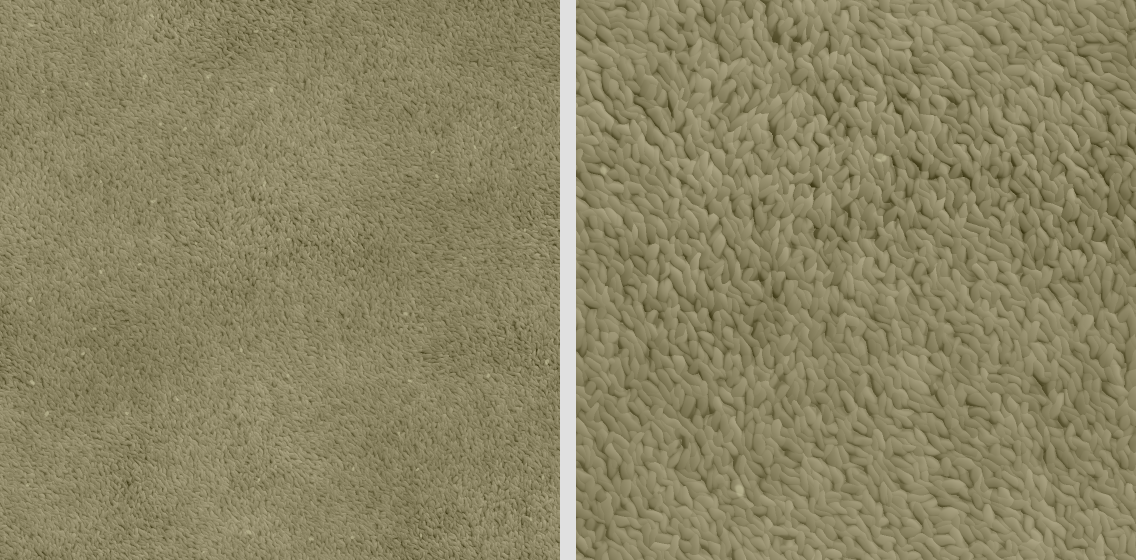
Left: the whole. Right: its middle third, enlarged.
Give the GLSL for this texture, as a Shadertoy shader.

```glsl
// Olive terry carpet: short slender tufts, each a lit elliptical dome, strewn
// loosely about a slanting nap over faint upright pile rows. Cloudy worn
// patches shift tone and relief, and a few pale lint specks lie on top.

#define BASE_COLOR vec3(0.535, 0.508, 0.378)
#define TONE_TINT vec3(1.02, 1.00, 1.03)
#define SPECK_COLOR vec3(0.70, 0.68, 0.54)
#define TUFTS_ACROSS 162.0
#define TUFT_STRETCH vec2(0.66, 1.70)
#define LIGHT_DIR vec2(0.64, 0.77)
#define SHADE_DEPTH 0.100
#define CREVICE_DEPTH 0.115
#define PATCH_DEPTH 0.115
#define NAP_ANGLE 2.15
#define SPECK_GRID 10.0
#define SPECK_CHANCE 0.45

float hash(vec2 p) {
    vec3 q = fract(vec3(p.xyx) * 0.1031);
    q += dot(q, q.yzx + 33.33);
    return fract((q.x + q.y) * q.z);
}

vec2 hash2(vec2 p) {
    return vec2(hash(p + 17.3), hash(p + 71.9));
}

float noise(vec2 p) {
    vec2 i = floor(p), f = fract(p);
    f = f * f * (3.0 - 2.0 * f);
    float low = mix(hash(i), hash(i + vec2(1, 0)), f.x);
    float high = mix(hash(i + vec2(0, 1)), hash(i + vec2(1, 1)), f.x);
    return mix(low, high, f.y);
}

float fbm(vec2 p) {
    float sum = 0.0, amp = 0.5;
    for (int i = 0; i < 4; i++) {
        sum += amp * noise(p);
        p = mat2(1.6, 1.2, -1.2, 1.6) * p + 7.7;
        amp *= 0.5;
    }
    return sum / 0.9375;
}

mat2 rotation(float a) {
    return mat2(cos(a), -sin(a), sin(a), cos(a));
}

// Tone of the topmost tuft: side lighting, own tint and dark gaps
float tuftTone(vec2 uv, float nap) {
    vec2 p = uv * TUFTS_ACROSS;
    p += 0.4 * (vec2(noise(p * 1.1 + 90.0), noise(p * 1.1 + 140.0)) - 0.5);
    vec2 cell = floor(p);
    float top = -9.0, shade = 0.0, tint = 0.0;
    for (int y = -1; y <= 1; y++)
    for (int x = -1; x <= 1; x++) {
        vec2 id = cell + vec2(x, y);
        vec2 offset = p - id - hash2(id);
        float seed = hash(id + 5.1);
        float angle = nap + 1.8 * (hash(id + 43.7) - 0.5);
        mat2 turn = rotation(angle);
        vec2 local = turn * offset * TUFT_STRETCH;
        float height = 0.45 * seed - dot(local, local);
        if (height > top) {
            top = height;
            shade = dot(local * turn, LIGHT_DIR);
            tint = hash(id + 29.3) - 0.5;
        }
    }
    float crevice = smoothstep(0.0, 0.65, -top);
    return SHADE_DEPTH * shade + 0.075 * tint - CREVICE_DEPTH * (crevice - 0.2);
}

// Coverage of small, irregular lint specks
float speckMask(vec2 uv) {
    vec2 p = uv * SPECK_GRID;
    vec2 id = floor(p);
    vec2 offset = fract(p) - 0.1 - 0.8 * hash2(id + 200.0);
    offset = rotation(6.28 * hash(id + 310.0)) * offset * vec2(1.0, 1.6);
    float radius = mix(0.03, 0.062, hash(id + 420.0));
    float edge = length(offset) + 0.02 * (noise(uv * 300.0) - 0.5);
    float present = step(hash(id + 530.0), SPECK_CHANCE);
    return present * (1.0 - smoothstep(radius * 0.5, radius * 1.2, edge));
}

void mainImage(out vec4 fragColor, in vec2 fragCoord) {
    float size = min(iResolution.x, iResolution.y);
    vec2 uv = fragCoord / size;

    // Broad wear, dark matted areas, pile rows and the direction of the nap
    float wear = fbm(uv * vec2(4.0, 5.0) + 3.0) - 0.5;
    float clumps = fbm(uv * 30.0 + 11.0) - 0.5;
    float rows = noise(uv * vec2(150.0, 14.0) + 60.0) - 0.5;
    float matted = smoothstep(0.55, 0.75, fbm(uv * 5.0 + 31.0));
    float nap = NAP_ANGLE + 1.5 * (noise(uv * 9.0 + 50.0) - 0.5);

    // Four samples per pixel smooth the tuft edges
    float tone = 0.0;
    for (int i = 0; i < 4; i++) {
        vec2 shift = vec2(i % 2, i / 2) * 0.5 - 0.25;
        tone += 0.25 * tuftTone(uv + shift / size, nap);
    }
    tone *= mix(0.95, 1.25, matted);
    tone += PATCH_DEPTH * wear + 0.05 * clumps + 0.018 * rows - 0.025 * matted;

    vec3 color = BASE_COLOR + tone * TONE_TINT;
    color = mix(color, SPECK_COLOR + 0.5 * tone, 0.85 * speckMask(uv));
    fragColor = vec4(color, 1.0);
}
```
